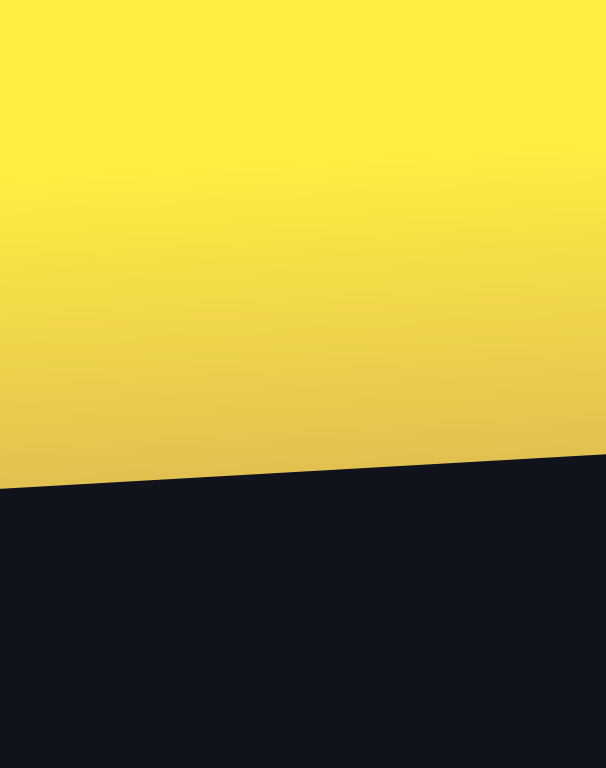
Write a Shadertoy shader that draws this background.

```glsl
// A yellow field above a dark, gently tilted floor.
// The height above one sloping line drives both the floor edge and
// the gradient that warms the yellow to a muted gold near the floor.

const vec3 FLOOR_COLOR = vec3(0.063, 0.074, 0.110);
const vec3 GOLD        = vec3(0.886, 0.755, 0.320);
const vec3 YELLOW      = vec3(1.000, 0.930, 0.255);

const float EDGE_LEFT   = 0.3635; // floor height at the left side
const float EDGE_RIGHT  = 0.4085; // floor height at the right side
const float FADE_HEIGHT = 0.409;  // reach of the gold above the floor

// Signed vertical distance from the tilted floor line, in canvas heights
float heightAboveFloor(vec2 uv) {
    return uv.y - mix(EDGE_LEFT, EDGE_RIGHT, uv.x);
}

void mainImage(out vec4 fragColor, in vec2 fragCoord) {
    vec2 uv = fragCoord / iResolution.xy;
    float height = heightAboveFloor(uv);

    // Linear fade from gold to yellow, parallel to the floor line
    vec3 field = mix(GOLD, YELLOW, clamp(height / FADE_HEIGHT, 0.0, 1.0));

    // Edge smoothed over one pixel
    float fieldMask = clamp(height * iResolution.y + 0.5, 0.0, 1.0);
    fragColor = vec4(mix(FLOOR_COLOR, field, fieldMask), 1.0);
}
```
